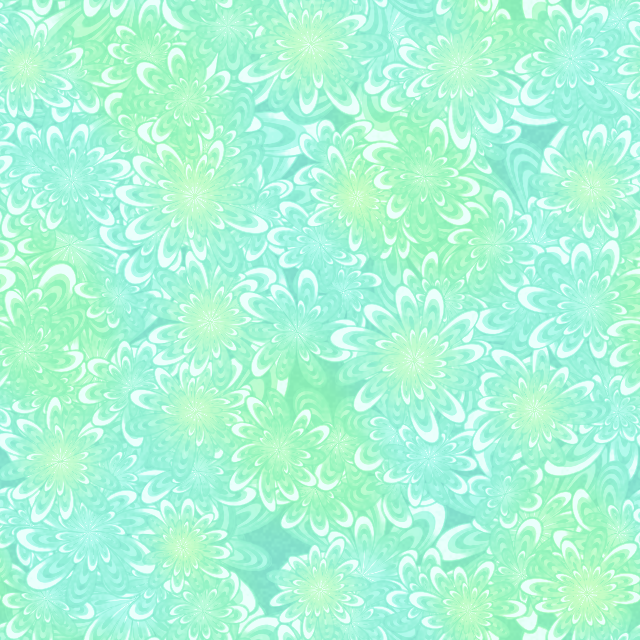
A WebGL 2 fragment shader for this pattern:

```glsl
#version 300 es
precision highp float;
// Seamless field of overlapping mint blossoms with striped, white-tipped petals.

uniform vec2 u_resolution;
out vec4 fragColor;

const float PI = 3.14159265;
const float TAU = 6.2831853;

// Palette, from deep to white, each in an aqua and a green variant.
const vec3 DEEP_AQUA = vec3(0.50, 0.86, 0.80);
const vec3 DEEP_GREEN = vec3(0.53, 0.92, 0.71);
const vec3 MID_AQUA = vec3(0.57, 0.94, 0.85);
const vec3 MID_GREEN = vec3(0.58, 0.96, 0.74);
const vec3 LIGHT_AQUA = vec3(0.69, 0.98, 0.93);
const vec3 LIGHT_GREEN = vec3(0.74, 0.99, 0.81);
const vec3 WHITE = vec3(0.92, 1.00, 0.99);
const vec3 POLLEN = vec3(0.84, 1.00, 0.68);

// Layers: cells per side, least and greatest radius in cells, fewest petals.
const vec4 FANS = vec4(4.0, 0.75, 1.10, 7.0);
const vec4 STARS = vec4(7.0, 0.50, 0.85, 6.0);
const vec4 BLOSSOMS = vec4(5.0, 0.48, 0.74, 9.0);

const float STRIPES = 4.0;        // nested lines per petal
const float RIM_START = 0.10;     // white crescent, as depth inside the petal
const float RIM_END = 0.43;
const float BARE_TIPS = 0.30;     // share of petals without a crescent
const float INNER_SIZE = 0.52;    // inner whorl relative to the outer one
const float GRAIN_CELLS = 230.0;
const float GRAIN = 0.22;

vec4 hash4(vec2 p) {
  vec4 q = fract(p.xyxy * vec4(0.1031, 0.1030, 0.0973, 0.1099));
  q += dot(q, q.wzxy + 33.33);
  return fract((q.xxyz + q.yzzw) * q.zywx);
}

// Value noise that wraps after a whole number of cells.
float grainNoise(vec2 uv) {
  vec2 p = uv * GRAIN_CELLS, cell = floor(p), f = smoothstep(0.0, 1.0, p - cell);
  vec2 a = mod(cell, GRAIN_CELLS), b = mod(cell + 1.0, GRAIN_CELLS);
  return mix(mix(hash4(a).x, hash4(vec2(b.x, a.y)).x, f.x),
             mix(hash4(vec2(a.x, b.y)).x, hash4(b).x, f.x), f.y);
}

// One ring of petals: returns tone and coverage. Depth contours are nested loops.
vec2 whorl(vec2 d, float radius, float count, vec4 seed, float px) {
  float r = length(d) / radius;
  if (r > 1.0) return vec2(0.0);
  float bend = (seed.x - 0.5) * 1.6 * r;
  float a = mod(atan(d.y, d.x) * count / TAU + seed.y * count + bend, count);
  vec4 petal = hash4(vec2(floor(a) + 3.0, 91.0 * seed.z + 57.0 * seed.x));
  float reach = mix(0.68, 1.0, petal.x);
  float t = r / reach;
  float u = fract(a) * 2.0 - 1.0;
  float skew = petal.y - 0.5;
  u += skew * t * (1.0 - u * u);
  float depth = 1.0 - u * u - t * t * t;
  float slope = 2.0 * abs(u) * count / (PI * max(r, 0.02)) + 3.0 * t * t / reach;
  float aa = px / radius * slope + 0.004;

  float wave = smoothstep(0.25, 0.75, 0.5 + 0.5 * cos(TAU * STRIPES * depth));
  wave = mix(wave, 0.5, smoothstep(0.10, 0.35, aa * STRIPES));
  float tone = mix(0.20, 0.70, wave) + 0.35 * exp(-9.0 * r * r);
  float rim = smoothstep(RIM_START - aa, RIM_START + aa, depth)
            * (1.0 - smoothstep(RIM_END - aa, RIM_END + aa, depth))
            * smoothstep(0.50, 0.72, t + 0.5 * u * skew)
            * step(BARE_TIPS, petal.z);
  tone = mix(tone, 1.0, rim);
  tone *= smoothstep(0.03 - aa, 0.09 + aa, depth);
  return vec2(tone, 0.92 * smoothstep(-aa, aa, depth - 0.02));
}

// Paints one wrapped layer of flowers over the tone; gathers pollen glow.
void plant(vec2 uv, vec4 layer, float salt, inout float tone, inout float glow) {
  vec2 p = uv * layer.x;
  float px = layer.x / min(u_resolution.x, u_resolution.y);
  for (int j = -1; j <= 1; j++) {
    for (int i = -1; i <= 1; i++) {
      vec2 cell = floor(p) + vec2(i, j);
      vec4 seed = hash4(mod(cell, layer.x) * 7.0 + salt);
      vec2 d = p - cell - 0.5 - 0.7 * (seed.xy - 0.5);
      float radius = mix(layer.y, layer.z, seed.z);
      float count = layer.w + floor(seed.w * 4.0);
      vec2 outer = whorl(d, radius, count, seed, px);
      vec2 inner = whorl(d, radius * INNER_SIZE, count + 2.0, seed.yzwx, px);
      tone = mix(tone, outer.x, outer.y);
      tone = mix(tone, inner.x, inner.y);
      float r2 = dot(d, d) / (radius * radius);
      glow += smoothstep(0.45, 0.75, seed.w) * exp(-4.0 * r2);
    }
  }
}

void main() {
  vec2 uv = gl_FragCoord.xy / u_resolution;
  float grain = grainNoise(uv) - 0.5;

  // Flowers, from the broad fans below to the bright blossoms on top.
  float tone = 0.10, glow = 0.0, unused = 0.0;
  plant(uv, FANS, 11.0, tone, unused);
  plant(uv, STARS, 83.0, tone, unused);
  plant(uv, BLOSSOMS, 47.0, tone, glow);
  tone += grain * GRAIN * (1.0 - 0.7 * clamp(tone, 0.0, 1.0)) + 0.10 * glow;

  // Soft drift from aqua to green in layered sines of whole periods.
  vec2 w = TAU * uv;
  float drift = sin(w.x + 2.0 * w.y + 1.3) + sin(2.0 * w.x - w.y + 4.0)
              + 0.7 * sin(3.0 * w.x + 2.0 * w.y + sin(w.y));
  float hue = clamp(smoothstep(-0.8, 1.8, drift) + 0.55 * glow, 0.0, 1.0);

  vec3 color = mix(DEEP_AQUA, DEEP_GREEN, hue);
  color = mix(color, mix(MID_AQUA, MID_GREEN, hue), smoothstep(0.0, 0.35, tone));
  color = mix(color, mix(LIGHT_AQUA, LIGHT_GREEN, hue), smoothstep(0.35, 0.70, tone));
  color = mix(color, POLLEN, 0.35 * clamp(glow, 0.0, 1.0) * smoothstep(0.2, 0.7, tone));
  color = mix(color, WHITE, smoothstep(0.70, 0.98, tone));
  fragColor = vec4(color, 1.0);
}
```
